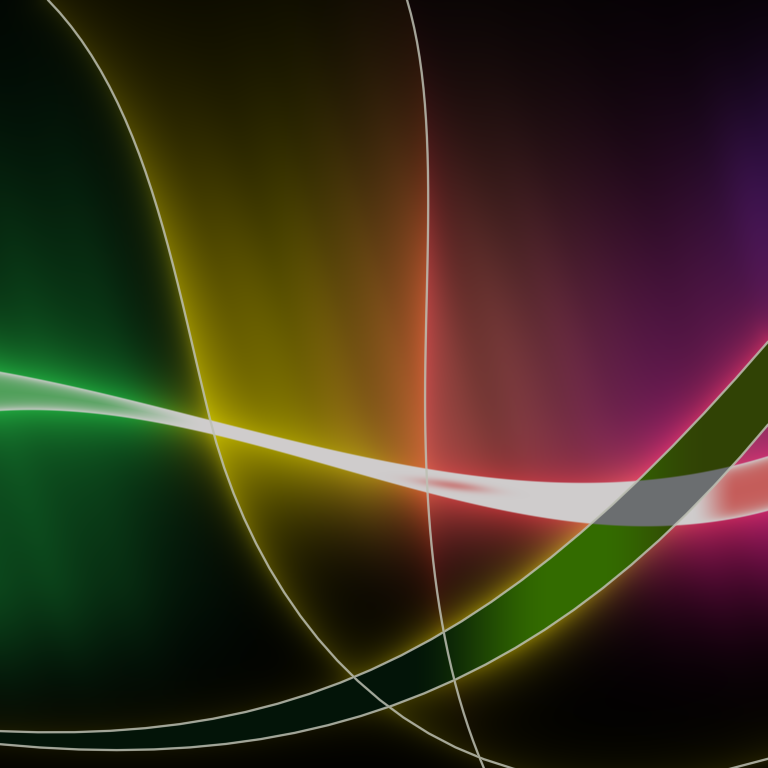
Give the GLSL for this background, as a three.js fragment shader.

```glsl
// Dark abstract backdrop: thin pale curves, a white ribbon and a green arc band
// over glowing green, olive, red and purple fields. Curves are Bezier distances;
// fields are Gaussian falloffs, with gradient noise for faint light rays.

varying vec2 vUv;

const int CURVE_STEPS = 24;
const float LINE_INNER = 0.0006;
const float LINE_OUTER = 0.0024;
const float EDGE_SOFT = 0.0015;
const float RAY_STRENGTH = 0.22;
const vec2 RAY_SCALE = vec2(15.0, 1.6);
const float RAY_LEAN = 0.27;

const vec3 LINE_COLOR = vec3(0.74, 0.75, 0.70);
const vec3 WHITE = vec3(0.81, 0.80, 0.80);
const vec3 GREEN = vec3(0.05, 0.31, 0.12);
const vec3 OLIVE = vec3(0.41, 0.37, 0.0);
const vec3 ORANGE = vec3(0.53, 0.32, 0.13);
const vec3 MAUVE = vec3(0.48, 0.24, 0.22);
const vec3 PURPLE = vec3(0.34, 0.09, 0.28);
const vec3 VIOLET = vec3(0.07, 0.03, 0.17);
const vec3 MAGENTA = vec3(0.26, 0.02, 0.17);
const vec3 GLOW_GREEN = vec3(0.08, 0.48, 0.14);
const vec3 GLOW_YELLOW = vec3(0.46, 0.42, 0.0);
const vec3 GLOW_RED = vec3(0.55, 0.08, 0.09);
const vec3 BAND_DARK = vec3(0.01, 0.08, 0.03);
const vec3 BAND_GREEN = vec3(0.20, 0.42, 0.0);
const vec3 BAND_OLIVE = vec3(0.19, 0.26, 0.02);
const vec3 CROSS_GRAY = vec3(0.42, 0.43, 0.44);
const vec3 RIBBON_GREEN = vec3(0.30, 0.62, 0.34);
const vec3 RIBBON_PINK = vec3(0.77, 0.36, 0.35);

vec2 hashGradient(vec2 cell) {
  float a = 6.2832 * fract(sin(dot(cell, vec2(127.1, 311.7))) * 4375.85);
  return vec2(cos(a), sin(a));
}

float gradientNoise(vec2 p) {
  vec2 i = floor(p), f = fract(p), u = f * f * (3.0 - 2.0 * f), k = vec2(1.0, 0.0);
  float low = mix(dot(hashGradient(i), f), dot(hashGradient(i + k), f - k), u.x);
  float high = mix(dot(hashGradient(i + k.yx), f - k.yx),
                   dot(hashGradient(i + 1.0), f - 1.0), u.x);
  return mix(low, high, u.y);
}

float bezier(float a, float b, float c, float d, float t) {
  float s = 1.0 - t;
  return s * s * (s * a + 3.0 * t * b) + t * t * (3.0 * s * c + t * d);
}

// Signed distance to a cubic curve; positive on the left of its direction
float curveDistance(vec2 p, vec2 a, vec2 b, vec2 c, vec2 d) {
  vec2 start = a;
  float best = 10.0, side = 1.0;
  for (int i = 1; i <= CURVE_STEPS; i++) {
    float t = float(i) / float(CURVE_STEPS);
    vec2 end = vec2(bezier(a.x, b.x, c.x, d.x, t), bezier(a.y, b.y, c.y, d.y, t));
    vec2 e = end - start, q = p - start;
    float dist = length(q - e * clamp(dot(q, e) / dot(e, e), 0.0, 1.0));
    if (dist < best) {
      best = dist;
      side = e.x * q.y - e.y * q.x < 0.0 ? -1.0 : 1.0;
    }
    start = end;
  }
  return best * side;
}

float nearest(float a, float b) { return abs(a) < abs(b) ? a : b; }
float glow(float d, float width) { return exp(-max(d, 0.0) / width); }
float bell(float x, float width) { return exp(-x * x / (width * width)); }
float blob(vec2 p, vec2 center, vec2 r) { vec2 q = (p - center) / r; return exp(-dot(q, q)); }
float stroke(float d) { return 1.0 - smoothstep(LINE_INNER, LINE_OUTER, abs(d)); }
float inside(float d) { return smoothstep(-EDGE_SOFT, EDGE_SOFT, d); }
vec3 screen(vec3 a, vec3 b) { return 1.0 - (1.0 - a) * (1.0 - b); }

void main() {
  vec2 p = vUv;

  // Curves: left sweep, middle line, arc band edges, ribbon edges
  vec2 leftJoint = vec2(0.273, 0.456), midJoint = vec2(0.5535, 0.48);
  float leftD = nearest(
    curveDistance(p, vec2(0.0625, 1.0), vec2(0.19, 0.87), vec2(0.225, 0.65), leftJoint),
    curveDistance(p, leftJoint, vec2(0.335, 0.20), vec2(0.56, -0.12), vec2(1.0, 0.012)));
  float midD = nearest(
    curveDistance(p, vec2(0.53, 1.0), vec2(0.572, 0.86), vec2(0.5535, 0.66), midJoint),
    curveDistance(p, midJoint, vec2(0.5535, 0.31), vec2(0.57, 0.14), vec2(0.63, 0.0)));
  float arcTop = curveDistance(p, vec2(0.0, 0.048), vec2(0.40, 0.03), vec2(0.66, 0.16), vec2(1.0, 0.555));
  float arcLow = curveDistance(p, vec2(0.0, 0.031), vec2(0.42, -0.01), vec2(0.72, 0.11), vec2(1.0, 0.447));
  float ribbonTop = bezier(0.516, 0.456, 0.303, 0.406, p.x);
  float ribbonLow = bezier(0.465, 0.485, 0.245, 0.335, p.x);
  float ribbonD = min(ribbonTop - p.y, p.y - ribbonLow);

  // Broad colour fields, split by the two tall curves
  float rays = 1.0 + RAY_STRENGTH * gradientNoise(vec2(p.x + RAY_LEAN * p.y, p.y) * RAY_SCALE);
  float above = step(0.45, p.y);
  vec3 leftField = GREEN * blob(p, vec2(0.02, 0.38), vec2(0.2, 0.4)) * smoothstep(0.0, 0.25, p.y);
  vec3 midField = mix(OLIVE, ORANGE, smoothstep(0.35, 0.56, p.x)) * bell(p.y - 0.45, mix(0.14, 0.4, above));
  vec3 rightField = mix(MAUVE, PURPLE, smoothstep(0.6, 0.88, p.x)) * bell(p.y - 0.45, mix(0.15, 0.35, above));
  rightField += VIOLET * blob(p, vec2(1.02, 0.76), vec2(0.1, 0.16));
  rightField += MAGENTA * blob(p, vec2(1.0, 0.3), vec2(0.2, 0.13));
  vec3 col = mix(leftField, mix(midField, rightField, inside(midD)), inside(leftD)) * rays;

  // Light hugging the curves and the ribbon
  float leftGlow = glow(abs(leftD), leftD < 0.0 ? 0.018 : 0.028) * (0.2 + 0.6 * bell(p.y - 0.48, 0.3));
  col = screen(col, GLOW_YELLOW * leftGlow);
  col = screen(col, GLOW_RED * glow(abs(midD), 0.028) * bell(p.y - 0.53, 0.25));
  vec3 ribbonGlow = mix(GLOW_GREEN, GLOW_YELLOW * 0.8, smoothstep(0.15, 0.29, p.x));
  ribbonGlow = mix(ribbonGlow, GLOW_RED, smoothstep(0.46, 0.6, p.x));
  col = screen(col, ribbonGlow * glow(-ribbonD, 0.035));
  float upper = step(0.0, arcTop);
  float arcPower = mix(0.15 + 0.85 * bell(p.x - 0.7, 0.14), 0.2 + 0.8 * smoothstep(0.4, 0.62, p.x), upper);
  vec3 arcGlow = mix(GLOW_YELLOW, GLOW_RED, upper * smoothstep(0.73, 0.87, p.x));
  col = screen(col, arcGlow * arcPower * glow(max(arcTop, -arcLow), 0.024));

  // Arc band, then the ribbon with tinted hollow ends
  float band = inside(-arcTop) * inside(arcLow);
  vec3 bandColor = mix(BAND_DARK, BAND_GREEN, smoothstep(0.53, 0.72, p.x));
  col = mix(col, mix(bandColor, BAND_OLIVE, smoothstep(0.78, 0.92, p.x)), band);
  float hollow = 1.0 - smoothstep(0.12, 0.27, p.x) + smoothstep(0.9, 0.96, p.x);
  hollow *= 1.0 - exp(-max(ribbonD, 0.0) / 0.007);
  hollow += 0.65 * blob(p, vec2(0.59, 0.368 - 0.13 * (p.x - 0.59)), vec2(0.045, 0.006));
  vec3 ribbon = mix(WHITE, mix(RIBBON_GREEN, RIBBON_PINK, step(0.4, p.x)), hollow);
  col = mix(col, mix(ribbon, CROSS_GRAY, band), inside(ribbonD));

  // Thin pale outlines
  float lines = max(max(stroke(leftD), stroke(midD)), max(stroke(arcTop), stroke(arcLow)));
  gl_FragColor = vec4(mix(col, LINE_COLOR, 0.85 * lines), 1.0);
}
```
